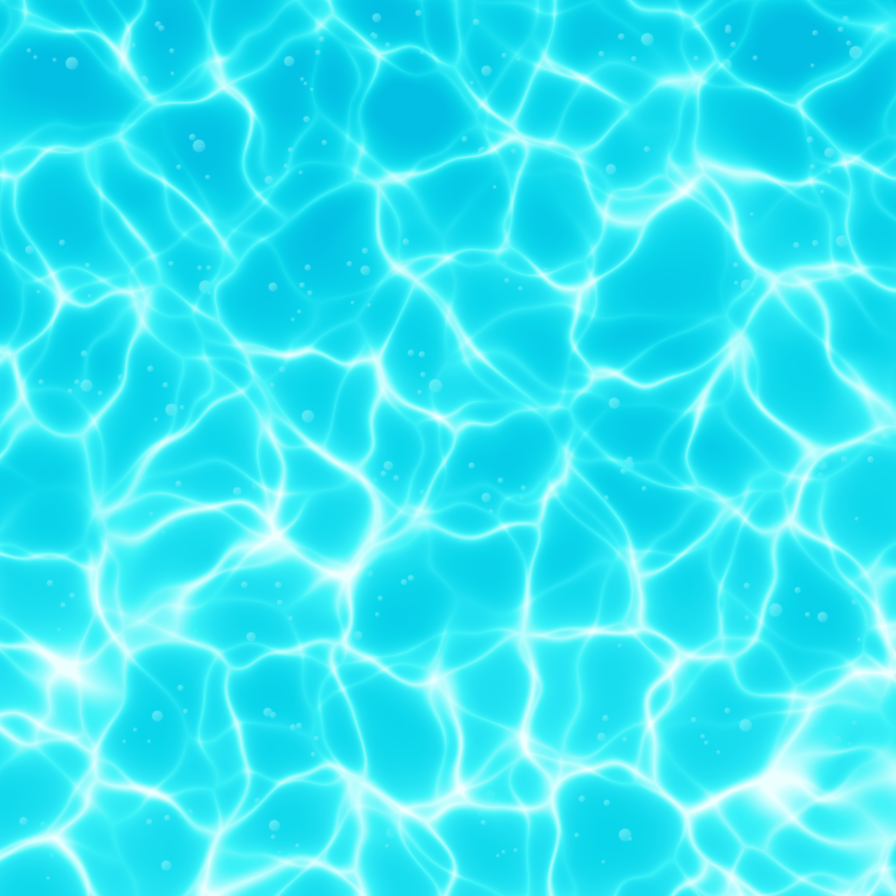
A WebGL 2 fragment shader for this texture:

```glsl
#version 300 es
precision highp float;

uniform vec2 u_resolution;
out vec4 fragColor;

vec2 hash2(vec2 p) {
    vec3 q = fract(p.xyx * vec3(0.1031, 0.1030, 0.0973));
    q += dot(q, q.yzx + 33.33);
    return fract((q.xx + q.yz) * q.zy);
}

// Layered sines bend straight cell walls into ripples
vec2 ripple(vec2 p, float phase) {
    p += 0.018 * sin(p.yx * vec2(15.0, 18.0) + p * 6.0 + vec2(1.3, 4.1) + phase);
    p += 0.009 * sin(p.yx * vec2(41.0, 36.0) - p * 13.0 + vec2(2.7, 0.6) + phase * 1.7);
    p += 0.003 * sin(p.yx * vec2(83.0, 91.0) + p * 29.0 + phase);
    return p;
}

// Cellular wall distance: zero on walls, rounded and widened at junctions
float wallDistance(vec2 p, float seed) {
    vec2 cell = floor(p);
    vec3 nearest = vec3(9.0);
    for (int y = -2; y <= 2; y++) {
        for (int x = -2; x <= 2; x++) {
            vec2 id = cell + vec2(x, y);
            float d = length(id + 0.02 + 0.96 * hash2(id + seed) - p);
            if (d < nearest.x) nearest = vec3(d, nearest.xy);
            else if (d < nearest.y) nearest = vec3(nearest.x, d, nearest.y);
            else nearest.z = min(nearest.z, d);
        }
    }
    float second = nearest.y - nearest.x;
    float third = nearest.z - nearest.x;
    return second * third / (second + third + 0.001);
}

// Slow uneven patches, roughly -1 to 1
float patches(vec2 p) {
    return 0.5 * sin(p.x * 9.0 + 2.0 * sin(p.y * 7.0 + 1.0))
         + 0.5 * sin(p.y * 12.0 - 2.0 * sin(p.x * 8.0 + 2.5));
}

// Clusters of small bubbles, one cluster per grid cell
float bubbles(vec2 p) {
    vec2 id = floor(p * 8.0);
    vec2 local = fract(p * 8.0);
    vec2 center = 0.35 + 0.3 * hash2(id + 71.0);
    float aa = 10.0 / min(u_resolution.x, u_resolution.y);
    float cover = 0.0;
    for (int i = 0; i < 6; i++) {
        vec2 h = hash2(id * 3.7 + float(i) * 17.3 + 120.0);
        vec2 d = local - center - 0.6 * (h - 0.5);
        float radius = i == 0 ? 0.035 + 0.025 * h.x : 0.014 + 0.014 * h.y;
        float disc = 1.0 - smoothstep(radius - aa, radius + aa, length(d));
        float shine = 0.7 + 0.3 * clamp(dot(d, vec2(-0.6, 0.8)) / radius, -1.0, 1.0);
        cover = max(cover, disc * shine);
    }
    return cover * step(0.2, hash2(id + 210.0).x);
}

// Water colours from deep to bright
vec3 waterColor(float light) {
    vec3 c = mix(vec3(0.01, 0.75, 0.89), vec3(0.04, 0.84, 0.92), clamp(light / 0.25, 0.0, 1.0));
    c = mix(c, vec3(0.14, 0.89, 0.95), clamp((light - 0.25) / 0.2, 0.0, 1.0));
    c = mix(c, vec3(0.23, 0.95, 0.97), clamp((light - 0.45) / 0.18, 0.0, 1.0));
    c = mix(c, vec3(0.48, 0.97, 0.98), clamp((light - 0.63) / 0.17, 0.0, 1.0));
    c = mix(c, vec3(0.71, 0.99, 0.99), clamp((light - 0.80) / 0.22, 0.0, 1.0));
    return mix(c, vec3(0.92, 1.0, 1.0), clamp((light - 1.02) / 0.3, 0.0, 1.0));
}

void main() {
    vec2 uv = gl_FragCoord.xy / u_resolution;
    vec2 p = gl_FragCoord.xy / min(u_resolution.x, u_resolution.y);

    // Depth: darker at the top, paler toward the bottom
    float light = mix(0.24, -0.10, uv.y) + 0.08 * patches(p);

    // Main bright web, its displaced twin, and a faint crossing veil
    float web = wallDistance(ripple(p, 0.0) * 7.6 + 3.0, 5.0);
    float twin = wallDistance(ripple(p + vec2(0.016, -0.012), 1.2) * 7.6 + 3.0, 5.0);
    float veil = wallDistance(ripple(p.yx, 3.1) * 6.2 + 11.0, 43.0);

    float strength = 0.88 + 0.22 * patches(p * 2.3 + 4.0);
    light += strength * (0.33 * exp(-pow(web / 0.06, 1.6)) + 0.38 * exp(-web / 0.14));
    light += 0.14 * exp(-pow(twin / 0.05, 1.5)) + 0.20 * exp(-twin / 0.15);
    float veilStrength = 0.75 + 0.45 * patches(p.yx * 1.7 + 8.0);
    light += veilStrength * (0.16 * exp(-pow(veil / 0.045, 1.5)) + 0.24 * exp(-veil / 0.16));

    // Pale haze drifting over some of the lit folds
    float haze = smoothstep(0.1, 0.9, patches(p * 2.9 + 1.7));
    light += 0.16 * haze * exp(-min(web, twin) / 0.2);

    vec3 color = waterColor(light);
    float calm = 1.0 - smoothstep(0.4, 0.75, light);
    color = mix(color, vec3(0.55, 0.95, 0.98), 0.65 * calm * bubbles(p));
    fragColor = vec4(color, 1.0);
}
```
